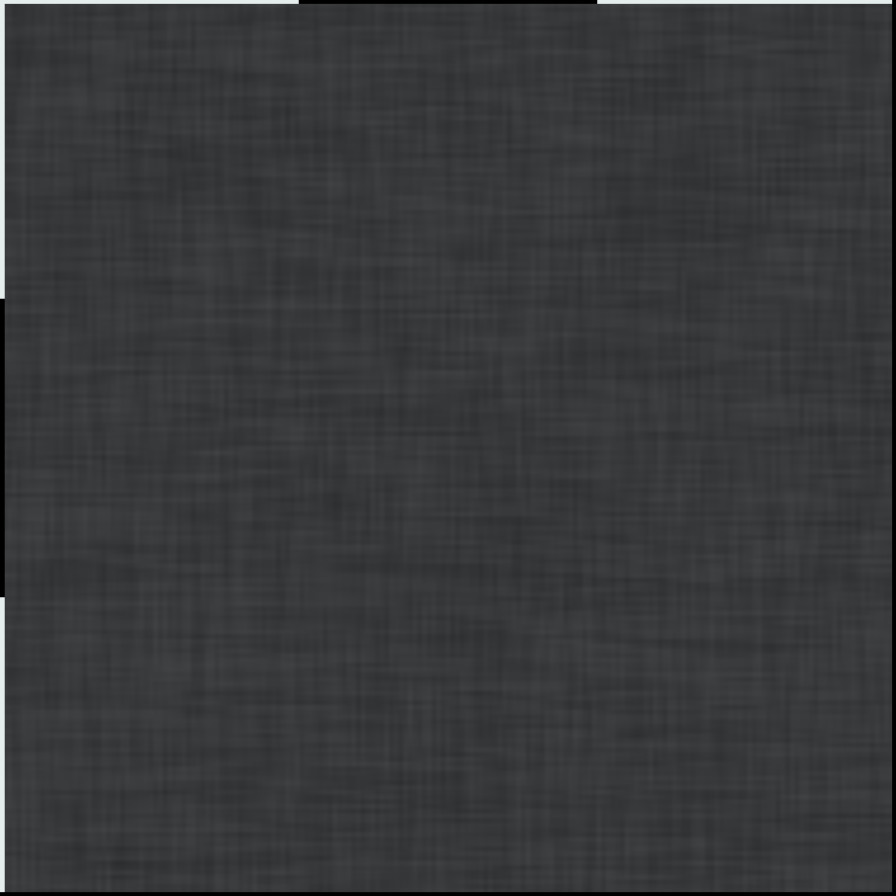
Reproduce this texture procedurally as a WebGL 1 fragment shader.

```glsl
precision highp float;
// Dark charcoal linen weave with a thin, partly pale and partly black rim.

uniform vec2 u_resolution;

#define CLOTH_COLOR vec3(0.214, 0.222, 0.229)
#define PALE_COLOR vec3(0.90, 0.93, 0.93)
#define THREADS 190.0
#define STREAKS 17.0
#define THREAD_CONTRAST 0.034
#define BLOTCH_CONTRAST 0.008
#define RIM_LOW 0.0052
#define RIM_HIGH 0.0042

float hash(vec2 p) {
  return fract(sin(dot(p, vec2(12.9898, 78.233))) * 43758.5453);
}

float valueNoise(vec2 p) {
  vec2 cell = floor(p);
  vec2 f = fract(p);
  f = f * f * (3.0 - 2.0 * f);
  float low = mix(hash(cell), hash(cell + vec2(1.0, 0.0)), f.x);
  float high = mix(hash(cell + vec2(0.0, 1.0)), hash(cell + 1.0), f.x);
  return mix(low, high, f.y);
}

// Brightness along one thread; each row is shifted so that ends do not line up.
float thread(float along, float row) {
  float x = along + 7.0 * hash(vec2(row, 3.7));
  float cell = floor(x);
  float f = smoothstep(0.0, 1.0, fract(x));
  return mix(hash(vec2(cell, row)), hash(vec2(cell + 1.0, row)), f);
}

// Streaks running along x, centred on zero.
float streaks(vec2 p) {
  float row = floor(p.y);
  float f = smoothstep(0.0, 1.0, fract(p.y));
  return mix(thread(p.x, row), thread(p.x, row + 1.0), f) - 0.5;
}

// Fine threads over broader, longer ones.
float yarn(vec2 p) {
  vec2 density = vec2(STREAKS, THREADS);
  return streaks(p * density) + 0.6 * streaks(p * density * 0.47 + 61.0);
}

// Soft step, one pixel wide.
float edge(float d, float pixel) {
  return smoothstep(-0.5 * pixel, 0.5 * pixel, d);
}

// Pale outer thirds and a black middle third along a side.
vec3 rimColor(float along, float pixel) {
  float middle = edge(along - 1.0 / 3.0, pixel) * edge(2.0 / 3.0 - along, pixel);
  return PALE_COLOR * (1.0 - middle);
}

void main() {
  vec2 uv = gl_FragCoord.xy / u_resolution;
  vec2 pixel = 1.0 / u_resolution;

  // Woven cloth
  float weave = yarn(uv) + 0.85 * yarn(uv.yx + 5.3);
  float blotch = valueNoise(uv * 11.0) - 0.5;
  vec3 color = CLOTH_COLOR + THREAD_CONTRAST * weave + BLOTCH_CONTRAST * blotch;

  // Rim: mixed at the top and left, black at the right and bottom
  color = mix(color, rimColor(uv.x, pixel.x), edge(uv.y - 1.0 + RIM_HIGH, pixel.y));
  color = mix(color, rimColor(uv.y, pixel.y), edge(RIM_LOW - uv.x, pixel.x));
  float black = max(edge(uv.x - 1.0 + RIM_HIGH, pixel.x), edge(RIM_HIGH - uv.y, pixel.y));
  color = mix(color, vec3(0.0), black);

  gl_FragColor = vec4(color, 1.0);
}
```
